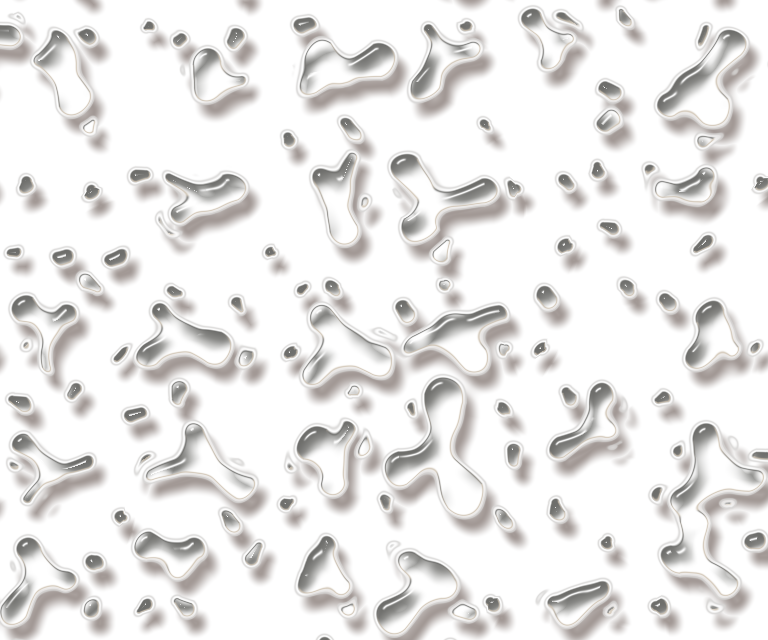
Reproduce this texture procedurally as a Shadertoy shader.

```glsl
const float BLOB_CELL = 0.2;
const float BLOB_SHARE = 0.86;
const float DROP_CELL = 0.083;
const float DROP_SHARE = 0.66;
const float GAP = 0.017;              // clearance between drops and blobs
const float BEVEL = 0.034;            // reach of the dark reflection
const float GLINT_DEPTH = 0.0085;
const vec2 LIGHT = vec2(-0.48, 0.877);
const vec2 SHADOW_SHIFT = vec2(0.014, -0.022);
const vec3 PAPER = vec3(1.0);
const vec3 SHADOW = vec3(0.60, 0.56, 0.545);
const vec3 METAL_DARK = vec3(0.43, 0.43, 0.42);
const vec3 METAL_MID = vec3(0.62, 0.62, 0.61);
const vec3 RIM = vec3(0.83, 0.825, 0.82);
const vec3 WARM_EDGE = vec3(0.80, 0.75, 0.68);

float hash(vec2 p) {
    return fract(sin(dot(p, vec2(127.1, 311.7))) * 43758.5453);
}

vec2 hash2(vec2 p) {
    return vec2(hash(p), hash(p + 37.3));
}

float smoothMin(float a, float b, float k) {
    float h = max(k - abs(a - b), 0.0) / k;
    return min(a, b) - h * h * k * 0.25;
}

// Capsule from the origin to tip, with a radius for each end
float taper(vec2 p, vec2 tip, float r0, float r1) {
    float h = clamp(dot(p, tip) / dot(tip, tip), 0.0, 1.0);
    return length(p - tip * h) - mix(r0, r1, h);
}

// Three uneven arms melted together
float blob(vec2 p, vec2 id) {
    float turn = 6.2832 * hash(id + 5.1);
    float size = mix(0.6, 1.1, hash(id + 8.7));
    float core = size * mix(0.008, 0.02, hash(id + 2.9));
    float d = 1.0;
    for (int i = 0; i < 3; i++) {
        vec2 key = id + 11.7 * float(i + 1);
        float angle = turn + 2.1 * float(i) + 1.2 * (hash(key) - 0.5);
        float reach = size * mix(0.025, 0.088, hash(key + 3.3));
        float tipRadius = size * mix(0.009, 0.031, hash(key + 6.1));
        vec2 tip = reach * vec2(cos(angle), sin(angle));
        d = smoothMin(d, taper(p, tip, core, tipRadius), 0.026);
    }
    return d;
}

float drop(vec2 p, vec2 id) {
    float angle = 6.2832 * hash(id + 4.4);
    float size = mix(0.45, 1.0, sqrt(hash(id + 9.2)));
    vec2 tip = size * mix(0.004, 0.025, hash(id + 1.6)) * vec2(cos(angle), sin(angle));
    return taper(p + 0.5 * tip, tip, 0.013 * size, size * mix(0.005, 0.013, hash(id + 7.8)));
}

// Signed distance to all the liquid, negative inside
float liquid(vec2 p) {
    p += 0.006 * sin(p.yx * vec2(31.0, 27.0) + vec2(1.3, 4.1));
    p += 0.002 * sin(p.yx * vec2(83.0, 71.0) + vec2(2.6, 0.7));
    float blobs = 1.0;
    float drops = 1.0;
    vec2 blobBase = floor(p / BLOB_CELL);
    vec2 dropBase = floor(p / DROP_CELL);
    for (int y = -1; y <= 1; y++) {
        for (int x = -1; x <= 1; x++) {
            vec2 id = blobBase + vec2(x, y);
            if (hash(id + 21.4) < BLOB_SHARE) {
                vec2 center = (id + 0.5 + 0.45 * (hash2(id) - 0.5)) * BLOB_CELL;
                blobs = smoothMin(blobs, blob(p - center, id), 0.014);
            }
            id = dropBase + vec2(x, y) + 71.0;
            if (hash(id + 15.8) < DROP_SHARE) {
                vec2 center = (id - 70.5 + 0.6 * (hash2(id) - 0.5)) * DROP_CELL;
                drops = smoothMin(drops, drop(p - center, id), 0.008);
            }
        }
    }
    drops = -smoothMin(-drops, blobs - GAP, 0.008);
    return min(blobs, drops);
}

float line(float d, float width) {
    return exp(-d * d / (width * width));
}

void mainImage(out vec4 fragColor, in vec2 fragCoord) {
    vec2 p = fragCoord / iResolution.y;
    float px = 1.0 / iResolution.y;
    float d = liquid(p);
    float toLight = liquid(p + LIGHT * BEVEL);
    float e = 0.0015;
    vec2 slope = vec2(liquid(p + vec2(e, 0.0)), liquid(p + vec2(0.0, e))) - d;
    float facing = dot(slope / max(length(slope), 1e-5), LIGHT);

    // Soft shadow, a little paler under the middle
    float s = liquid(p - SHADOW_SHIFT);
    float shade = smoothstep(0.014, -0.010, s) * mix(0.62, 0.92, smoothstep(-0.032, -0.007, s));
    vec3 color = mix(PAPER, SHADOW, shade);

    // Pale meniscus around the liquid
    color = mix(color, PAPER, 0.75 * smoothstep(0.006, 0.002, d));
    color = mix(color, RIM, 0.75 * line(d - 0.0042, 0.0016));

    // Dark reflection on the side facing the light
    float lit = clamp((toLight - d) / BEVEL, -1.0, 1.0);
    float dark = smoothstep(-0.012, 0.016, toLight) * smoothstep(-0.05, 0.75, lit);
    vec3 metal = mix(METAL_MID, METAL_DARK, smoothstep(0.0, 0.03, toLight));
    vec3 body = mix(PAPER, metal, dark);

    // Thin outline, warm on the far side, and sharp glints
    float edge = line(d + 0.001, max(0.0013, 0.8 * px));
    body = mix(body, mix(WARM_EDGE, METAL_DARK, smoothstep(-0.2, 0.6, facing)), 0.8 * edge);
    float glint = line(d + GLINT_DEPTH, max(0.0018, 0.8 * px)) * smoothstep(0.82, 0.97, facing);
    body = mix(body, PAPER, 0.95 * glint);

    color = mix(color, body, smoothstep(px, -px, d));
    fragColor = vec4(color, 1.0);
}
```
